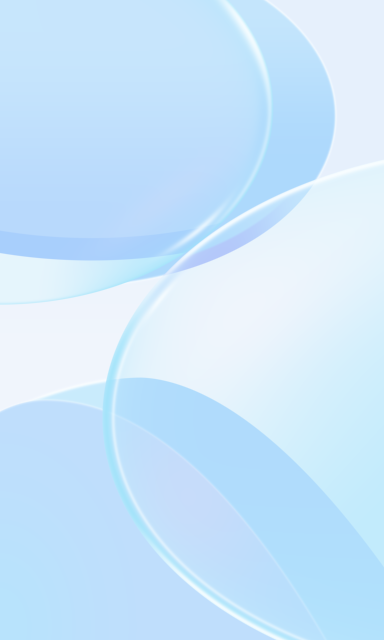
A Shadertoy shader for this background:

```glsl
// Overlapping pale blue glass lenses with bright rims above soft rounded hills.

// Lenses: centre and radii, in canvas heights measured down from the top left.
const vec4 LENS_LEFT  = vec4(0.000, 0.169, 0.427, 0.307);
const vec4 LENS_BACK  = vec4(0.117, 0.181, 0.4075, 0.2656);
const vec4 LENS_FRONT = vec4(0.807, 0.653, 0.647, 0.426);
const vec4 BED_LOWER  = vec4(0.143, 0.104, 0.520, 0.303);
const vec4 BED_UPPER  = vec4(0.143, 0.069, 0.520, 0.303);

// Hills: apex, then steepness to the left and to the right.
const vec4 HILL_FAR  = vec4(0.219, 0.590, 0.86, 1.66);
const vec4 HILL_NEAR = vec4(0.0716, 0.625, 3.50, 1.96);
const float HILL_FAR_POWER  = 1.785;
const float HILL_NEAR_POWER = 2.0;

const vec3 WHITE  = vec3(0.98, 0.995, 1.00);
const vec3 MIST   = vec3(0.94, 0.96, 0.99);
const vec3 HAZE   = vec3(0.90, 0.94, 0.99);
const vec3 POWDER = vec3(0.76, 0.88, 0.99);
const vec3 SKY    = vec3(0.68, 0.85, 0.99);
const vec3 AQUA   = vec3(0.76, 0.92, 0.99);
const vec3 CYAN   = vec3(0.62, 0.89, 0.98);
const vec3 LILAC  = vec3(0.78, 0.86, 0.98);
const vec3 VIOLET = vec3(0.70, 0.77, 0.98);

// Approximate signed distance to an ellipse, negative inside.
float ellipse(vec2 p, vec4 e) {
    vec2 q = p - e.xy;
    float k = length(q / e.zw);
    return k * (k - 1.0) / max(length(q / (e.zw * e.zw)), 1e-4);
}

// Approximate signed distance to a rounded hill, negative below its crest.
float hill(vec2 p, vec4 h, float power) {
    float dx = max(abs(p.x - h.x), 1e-4);
    float k = p.x < h.x ? h.z : h.w;
    float slope = k * power * pow(dx, power - 1.0);
    return (h.y + k * pow(dx, power) - p.y) / sqrt(1.0 + slope * slope);
}

float fill(float d) {
    float px = 0.8 / iResolution.y;
    return 1.0 - smoothstep(-px, px, d);
}

float line(float d, float width) { return exp(-d * d / (width * width)); }

float glow(vec2 p, vec2 centre, vec2 size) {
    vec2 q = (p - centre) / size;
    return exp(-dot(q, q));
}

vec3 backLens(vec2 p) {
    return mix(vec3(0.77, 0.90, 0.99), SKY, smoothstep(0.0, 0.25, p.y));
}

vec3 leftLens(vec2 p, float d) {
    float bedLower = fill(ellipse(p, BED_LOWER));
    float bedUpper = fill(ellipse(p, BED_UPPER));
    vec3 crescent = mix(vec3(0.90, 0.96, 0.99), AQUA, smoothstep(0.05, 0.28, p.x));
    vec3 dome = mix(vec3(0.78, 0.90, 0.99), vec3(0.72, 0.85, 0.99), smoothstep(0.05, 0.36, p.y));
    vec3 col = mix(crescent, vec3(0.66, 0.81, 0.99), bedLower);
    col = mix(col, dome, bedUpper);
    // Soft diagonal sheen and cyan glow near the rim
    float across = dot(p - vec2(0.26, 0.31), vec2(0.6, 0.8));
    col = mix(col, LILAC, 0.5 * line(across, 0.025) * glow(p, vec2(0.26, 0.31), vec2(0.12)));
    col = mix(col, CYAN, 0.55 * exp(d / 0.022) * smoothstep(0.05, 0.25, p.x));
    col = mix(col, SKY, 0.6 * line(d + 0.014, 0.010) * glow(p, vec2(0.41, 0.20), vec2(0.05, 0.07)));
    // White rim, widest at the upper right
    float top = 1.0 - smoothstep(0.05, 0.19, p.y);
    col = mix(col, WHITE, 0.9 * line(d + 0.005, 0.004 + 0.006 * top) * smoothstep(0.30, 0.38, p.x) * (0.4 + 0.6 * top));
    col = mix(col, WHITE, 0.75 * line(d + 0.016, 0.005) * glow(p, vec2(0.31, 0.36), vec2(0.06, 0.05)));
    return mix(col, CYAN, 0.45 * line(d, 0.003));
}

vec3 hills(vec3 col, vec2 p, float far, float near) {
    col = mix(col, vec3(0.79, 0.92, 0.99), fill(far));
    col = mix(col, WHITE, 0.8 * line(far, 0.003) * smoothstep(0.0, 0.08, p.x));
    vec3 body = mix(vec3(0.75, 0.87, 0.99), vec3(0.72, 0.89, 0.99), glow(p, vec2(0.0, 0.98), vec2(0.14, 0.2)));
    col = mix(col, body, fill(near));
    return mix(col, WHITE, 0.35 * line(near, 0.002));
}

vec3 frontLens(vec2 p, float d, float back, float far, float near) {
    vec3 col = mix(MIST, AQUA, smoothstep(0.85, 1.4, p.x + p.y));
    col = mix(col, vec3(0.90, 0.96, 0.99), 1.0 - glow(p, vec2(0.40, 0.50), vec2(0.24, 0.16)));
    col = mix(col, AQUA, smoothstep(0.90, 1.42, p.x + p.y));
    // Back lens seen through the glass, with a violet fold
    vec3 through = mix(SKY, vec3(0.76, 0.89, 0.99), smoothstep(0.30, 0.48, p.x));
    float fold = (1.0 - smoothstep(0.017, 0.022, -back)) * (1.0 - smoothstep(0.34, 0.48, p.x));
    col = mix(col, mix(through, VIOLET, fold), fill(back));
    // Hills seen through the glass
    vec3 slope = mix(vec3(0.69, 0.86, 0.99), vec3(0.69, 0.88, 0.99), smoothstep(0.7, 1.0, p.y));
    col = mix(col, slope, fill(far));
    vec3 veil = mix(vec3(0.71, 0.87, 0.99), LILAC, glow(p, vec2(0.29, 0.78), vec2(0.15, 0.17)));
    col = mix(col, veil, fill(near));
    col = mix(col, WHITE, 0.2 * line(near, 0.002));
    // Cyan edge tint and bright rim
    float side = smoothstep(0.42, 0.58, p.y);
    col = mix(col, AQUA, 0.75 * exp(d / 0.035) * (0.3 + 0.7 * side));
    col = mix(col, CYAN, 0.8 * line(d + 0.006, 0.007) * side);
    col = mix(col, WHITE, 0.5 * line(d + 0.017, 0.003) * side);
    float shine = 1.0 - smoothstep(0.38, 0.52, p.y) + smoothstep(0.80, 0.92, p.y);
    col = mix(col, WHITE, 0.9 * line(d + 0.003, 0.005) * shine);
    col = mix(col, POWDER, 0.6 * line(d + 0.010, 0.008) * glow(p, vec2(0.25, 0.44), vec2(0.05)));
    return mix(col, WHITE, 0.85 * line(d + 0.021, 0.004) * glow(p, vec2(0.24, 0.46), vec2(0.035)));
}

void mainImage(out vec4 fragColor, in vec2 fragCoord) {
    vec2 p = vec2(fragCoord.x, iResolution.y - fragCoord.y) / iResolution.y;
    float left = ellipse(p, LENS_LEFT);
    float back = ellipse(p, LENS_BACK);
    float front = ellipse(p, LENS_FRONT);
    float far = hill(p, HILL_FAR, HILL_FAR_POWER);
    float near = hill(p, HILL_NEAR, HILL_NEAR_POWER);

    // Layers from back to front
    vec3 col = mix(HAZE, MIST, smoothstep(0.2, 0.55, p.y));
    col = mix(col, backLens(p), fill(back));
    col = mix(col, WHITE, 0.6 * line(back, 0.002));
    col = mix(col, leftLens(p, left), fill(left));
    col = hills(col, p, far, near);
    col = mix(col, frontLens(p, front, back, far, near), fill(front));
    fragColor = vec4(col, 1.0);
}
```
